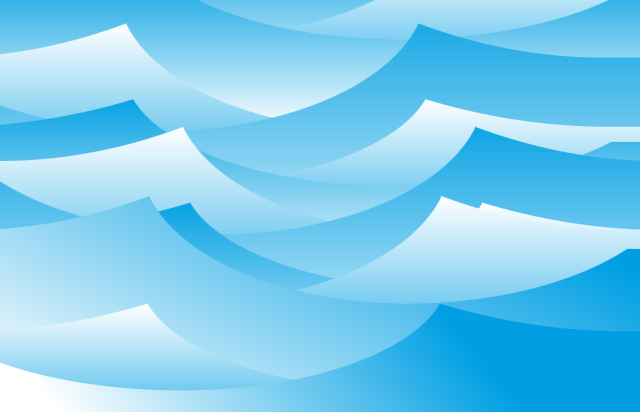
This background is drawn by a Shadertoy shader. Its source:

```glsl
// Overlapping rows of crested paper-cut sea waves in blue-to-white gradients.

const vec3 DEEP_BLUE = vec3(0.0, 0.625, 0.89);
const vec3 FOAM_WHITE = vec3(1.0);
const float CREST_SPACING = 0.457;

// Canvas units: x and y both run from 0 to 1.

// Drop below the crest on the steep side: an elliptic bowl, as a share of depth.
float bowlDrop(float d) {
    float fromBottom = min(d, 0.747) - 0.404;
    float radius = fromBottom < 0.0 ? 0.417 : 0.436;
    float q = fromBottom / radius;
    return 1.0 - 1.33 * (1.0 - sqrt(max(1.0 - q * q, 0.0)));
}

// Drop below the crest on the gentle side: a shallow parabola.
float backDrop(float d) {
    float q = 1.0 - min(d / 0.286, 1.0);
    return 0.317 * (1.0 - q * q);
}

// Height of the wave outline; facing is +1 when the bowl lies to the right.
float waveTop(float x, vec2 crest, float facing, float depth) {
    float d = (x - crest.x) * facing;
    float drop = d > 0.0 ? bowlDrop(d) : backDrop(-d);
    return crest.y - depth * drop;
}

// Vertical fade from the crest tone (x) to the tone at the bowl bottom (y).
float fadeTone(float y, float crestY, float depth, vec2 tones) {
    return mix(tones.x, tones.y, (crestY - y) / depth);
}

vec3 toneColor(float tone) {
    return mix(DEEP_BLUE, FOAM_WHITE, clamp(tone, 0.0, 1.0));
}

// Lays one wave over the colour painted so far.
vec3 paintWave(vec3 base, vec2 p, vec2 crest, float facing, float depth, float tone) {
    float above = p.y - waveTop(p.x, crest, facing, depth);
    float cover = clamp(0.5 - above / max(fwidth(above), 1e-5), 0.0, 1.0);
    return mix(base, toneColor(tone), cover);
}

// A row has a left and a right crest; order +1 puts the left wave in front.
vec3 paintRow(vec3 base, vec2 p, vec2 leftCrest, float depth, float order,
              float backTone, float frontTone) {
    vec2 rightCrest = leftCrest + vec2(CREST_SPACING, 0.0);
    vec2 backCrest = order > 0.0 ? rightCrest : leftCrest;
    vec2 frontCrest = order > 0.0 ? leftCrest : rightCrest;
    base = paintWave(base, p, backCrest, -order, depth, backTone);
    return paintWave(base, p, frontCrest, order, depth, frontTone);
}

// A row whose two waves both fade vertically.
vec3 paintFadedRow(vec3 base, vec2 p, vec2 leftCrest, float depth, float order,
                   vec2 backTones, vec2 frontTones) {
    float backTone = fadeTone(p.y, leftCrest.y, depth, backTones);
    float frontTone = fadeTone(p.y, leftCrest.y, depth, frontTones);
    return paintRow(base, p, leftCrest, depth, order, backTone, frontTone);
}

void mainImage(out vec4 fragColor, in vec2 fragCoord) {
    vec2 p = fragCoord / iResolution.xy;
    float low = 0.2105;
    float tall = 0.261;

    // Far water behind every row
    vec3 color = toneColor(0.4 + 2.2 * (1.0 - p.y));

    // Rows from far to near
    color = paintFadedRow(color, p, vec2(0.219, 1.115), low, 1.0,
                          vec2(1.0, 0.5), vec2(-0.09, 0.44));
    color = paintFadedRow(color, p, vec2(0.197, 0.943), tall, -1.0,
                          vec2(1.0, 0.47), vec2(0.1, 0.43));
    color = paintFadedRow(color, p, vec2(0.208, 0.759), low, 1.0,
                          vec2(1.0, 0.5), vec2(0.03, 0.48));
    color = paintFadedRow(color, p, vec2(0.286, 0.692), tall, -1.0,
                          vec2(1.0, 0.5), vec2(0.05, 0.42));
    color = paintFadedRow(color, p, vec2(0.297, 0.508), low, 1.0,
                          vec2(1.0, 0.55), vec2(0.03, 0.42));

    // Near rows, whose front waves fade on a slant
    float foamTone = fadeTone(p.y, 0.524, tall, vec2(1.0, 0.47));
    float slantTone = 1.05 - dot(p, vec2(0.745, 0.94));
    color = paintRow(color, p, vec2(0.233, 0.524), tall, 1.0, foamTone, slantTone);

    foamTone = fadeTone(p.y, 0.263, low, vec2(1.0, 0.45));
    slantTone = 1.129 - dot(p, vec2(1.38, 0.741));
    color = paintRow(color, p, vec2(0.2305, 0.263), low, -1.0, foamTone, slantTone);

    fragColor = vec4(color, 1.0);
}
```
